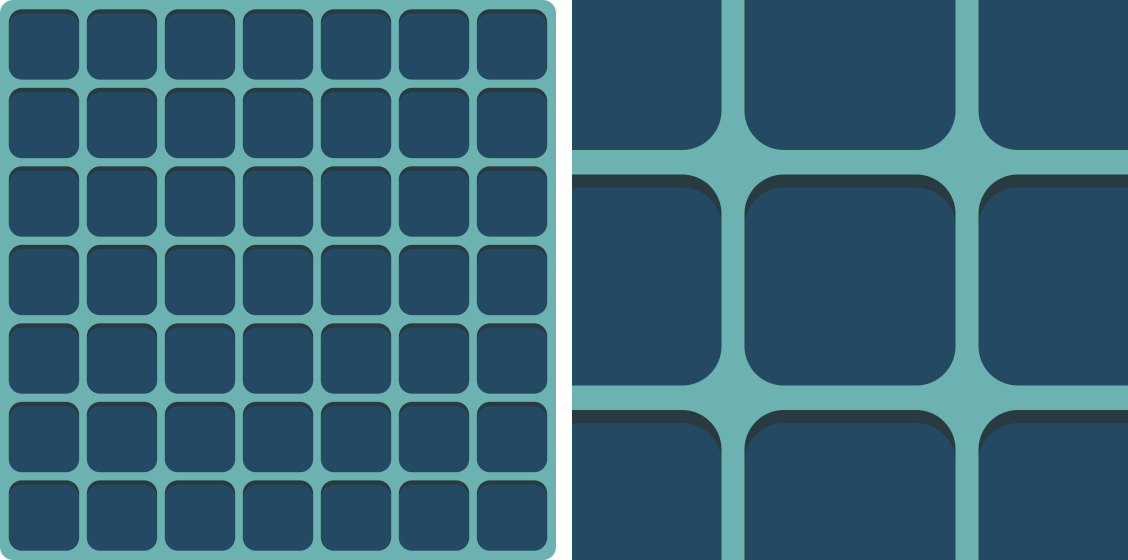
Left, the full canvas; right, a detail of the centre.
Reproduce this pattern procedurally as a WebGL 2 fragment shader.

```glsl
#version 300 es
precision highp float;
// Rounded teal board with a 7 by 7 grid of recessed navy tiles, each shaded along its top edge.

uniform vec2 u_resolution;
out vec4 fragColor;

// Lengths are fractions of the canvas height
const vec2 GRID_COUNT = vec2(7.0);
const vec2 TILE_PITCH = vec2(0.1393, 0.1402);
const vec2 TILE_HALF = vec2(0.0628);
const float TILE_RADIUS = 0.0234;
const float BOARD_RADIUS = 0.0234;
const float SHADE_DEPTH = 0.0078;

const vec3 BACKDROP = vec3(1.0);
const vec3 BOARD_TEAL = vec3(0.42, 0.70, 0.69);
const vec3 SHADE_DARK = vec3(0.16, 0.23, 0.25);
const vec3 TILE_NAVY = vec3(0.14, 0.29, 0.39);

// Signed distance to a rounded box centred on the origin
float roundedBox(vec2 p, vec2 halfSize, float radius) {
    vec2 q = abs(p) - halfSize + radius;
    return length(max(q, 0.0)) + min(max(q.x, q.y), 0.0) - radius;
}

// Coverage of a shape, smoothed over one pixel
float coverage(float dist) {
    return clamp(0.5 - dist * u_resolution.y, 0.0, 1.0);
}

void main() {
    vec2 p = (gl_FragCoord.xy - 0.5 * u_resolution) / u_resolution.y;
    vec2 boardHalf = 0.5 * u_resolution / u_resolution.y;

    // Nearest tile, limited to the grid
    vec2 lastCell = 0.5 * (GRID_COUNT - 1.0);
    vec2 cell = clamp(floor(p / TILE_PITCH + 0.5), -lastCell, lastCell);
    vec2 local = p - cell * TILE_PITCH;

    // The face is the recess shifted down and clipped by it
    float recess = roundedBox(local, TILE_HALF, TILE_RADIUS);
    float face = roundedBox(local + vec2(0.0, SHADE_DEPTH), TILE_HALF, TILE_RADIUS);
    float board = roundedBox(p, boardHalf, BOARD_RADIUS);

    // Layers from back to front
    vec3 tile = mix(SHADE_DARK, TILE_NAVY, coverage(face));
    vec3 color = mix(BACKDROP, BOARD_TEAL, coverage(board));
    color = mix(color, tile, coverage(recess));
    fragColor = vec4(color, 1.0);
}
```
